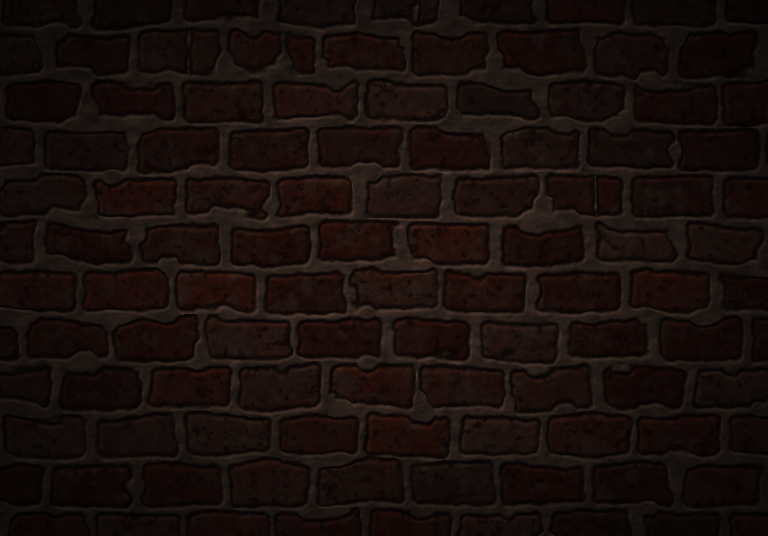
Reproduce this texture procedurally as a WebGL 1 fragment shader.

```glsl
precision highp float;
// A dim, weathered brick wall in running bond: rounded boxes on a staggered
// grid, with noise-warped edges, squeezed-out mortar and lime smears.
// A height field lights it from above, and a vignette darkens the borders.

uniform vec2 u_resolution;

const float COURSES = 11.2;  // brick rows in the canvas height
const float PITCH = 1.89;    // brick spacing, in course heights
const vec3 MORTAR = vec3(0.168, 0.125, 0.102);
const vec3 RED_CLAY = vec3(0.130, 0.050, 0.033);
const vec3 BROWN_CLAY = vec3(0.128, 0.077, 0.058);
const vec3 CREVICE = vec3(0.032, 0.014, 0.012);

float hash(vec2 p) {
  return fract(sin(dot(p, vec2(127.1, 311.7))) * 43758.5453);
}

float noise(vec2 p) {
  vec2 i = floor(p);
  vec2 f = fract(p);
  f = f * f * (3.0 - 2.0 * f);
  float low = mix(hash(i), hash(i + vec2(1.0, 0.0)), f.x);
  float high = mix(hash(i + vec2(0.0, 1.0)), hash(i + 1.0), f.x);
  return mix(low, high, f.y);
}

float fbm(vec2 p) {
  float sum = 0.0;
  float amplitude = 0.533;
  for (int i = 0; i < 4; i++) {
    sum += amplitude * noise(p);
    p = mat2(1.6, 1.2, -1.2, 1.6) * p + 7.3;
    amplitude *= 0.5;
  }
  return sum;
}

float roundedBox(vec2 p, vec2 halfSize, float radius) {
  vec2 d = abs(p) - halfSize + radius;
  return length(max(d, 0.0)) + min(max(d.x, d.y), 0.0) - radius;
}

// Signed distance to the nearest brick in x, its grid cell in yz.
vec3 brickAt(vec2 q) {
  vec2 warped = q + 0.16 * (vec2(noise(q * 1.1), noise(q * 0.9 + 40.0)) - 0.5);
  float row = floor(warped.y);
  float shift = 0.5 * mod(row, 2.0) - 0.5 * smoothstep(4.5, 9.0, row)
              + 0.10 * (hash(vec2(row, 7.0)) - 0.5);
  float column = warped.x / PITCH - shift;
  vec2 cell = vec2(floor(column), row);
  vec2 local = vec2((fract(column) - 0.5) * PITCH, fract(warped.y) - 0.5);
  vec2 jitter = vec2(hash(cell + 3.1), hash(cell + 8.7)) - 0.5;
  local += jitter * vec2(0.07, 0.04);
  local.y += local.x * 0.05 * jitter.x;
  float d = roundedBox(local, vec2(0.825, 0.395) + 0.06 * jitter.yx, 0.11);

  // An occasional brick is cut in two.
  if (hash(cell + 21.0) < 0.035) d = max(d, 0.055 - abs(local.x - 0.25));

  // Chipped edges and mortar spilling over the face.
  d += 0.11 * (fbm(q * 4.0) - 0.5);
  d += 0.13 * smoothstep(0.58, 0.85, noise(q * 1.7 + 13.0));
  return vec3(d, cell);
}

float heightAt(vec2 q, float d) {
  float face = 0.16 * smoothstep(0.02, -0.10, d) + 0.09 * fbm(q * 6.0);
  float ridge = 0.16 * smoothstep(0.0, 0.09, d) + 0.18 * fbm(q * vec2(3.0, 5.0) + 5.0);
  return mix(face, ridge, smoothstep(-0.02, 0.03, d));
}

vec3 clayColor(vec2 q, vec2 cell) {
  float brown = smoothstep(0.15, 0.95, hash(cell + 1.7));
  float stain = fbm(q * 2.3 + 9.0 * hash(cell));
  vec3 clay = mix(RED_CLAY, BROWN_CLAY, clamp(brown + 1.6 * (stain - 0.5), 0.0, 1.0));
  clay *= 0.72 + 0.38 * hash(cell + 5.3);

  // Lime smears and sooty pits.
  float lime = smoothstep(0.53, 0.72, fbm(q * 3.1 + 17.0));
  clay = mix(clay, MORTAR * 0.85, lime * (0.2 + 0.4 * hash(cell + 9.9)));
  float pits = smoothstep(0.60, 0.76, fbm(q * 7.0 + 31.0));
  return mix(clay, CREVICE, 0.6 * pits) * (0.72 + 0.5 * fbm(q * 9.0));
}

float vignette(vec2 uv) {
  vec2 c = (uv - vec2(0.5, 0.51)) * vec2(1.75, 1.65);
  return mix(1.12, 0.38, smoothstep(0.1, 1.25, length(c)));
}

void main() {
  vec2 uv = gl_FragCoord.xy / u_resolution;
  float aspect = u_resolution.x / u_resolution.y;
  vec2 q = vec2(uv.x * aspect, 1.0 - uv.y) * COURSES + vec2(0.0, 0.4);
  float pixel = COURSES / u_resolution.y;

  vec3 brick = brickAt(q);
  float d = brick.x;

  // Base materials.
  float mortarMask = smoothstep(-pixel, pixel, d - 0.015);
  vec3 mortar = MORTAR * (0.62 + 0.65 * fbm(q * 4.5 + 3.0));
  vec3 color = mix(clayColor(q, brick.yz), mortar, mortarMask);

  // Relief lit from above and slightly left.
  vec2 toLight = vec2(-0.025, -0.05);
  float slope = heightAt(q, d) - heightAt(q + toLight, brickAt(q + toLight).x);
  color *= clamp(1.0 + 4.5 * slope, 0.4, 1.5);

  // Dark gaps around each brick, of uneven depth.
  float gap = exp(-pow((d - 0.015) / 0.035, 2.0));
  color = mix(color, CREVICE, gap * (0.35 + 0.6 * noise(q * 2.6 + 23.0)));

  gl_FragColor = vec4(color * vignette(uv), 1.0);
}
```
